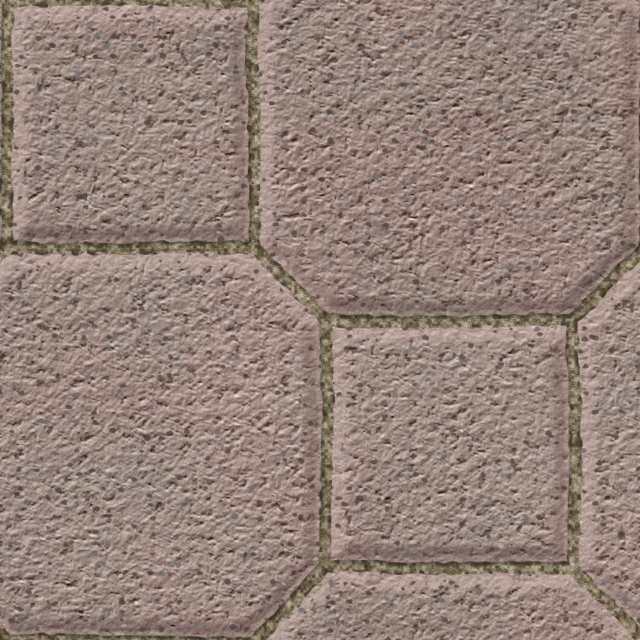
This texture is drawn by a WebGL 2 fragment shader. Its source:

```glsl
#version 300 es
precision highp float;

uniform vec2 u_resolution;
out vec4 fragColor;

#define ORIGIN vec2(0.703, 0.806)
#define SQUARE_HALF 0.193
#define JOINT_HALF 0.0095
#define BEVEL 0.032
#define LIGHT_DIR vec2(-0.45, 0.89)
#define GRAIN 0.62
#define STONE vec3(0.605, 0.532, 0.502)
#define LIT vec3(0.745, 0.655, 0.620)
#define SHADE vec3(0.435, 0.355, 0.335)
#define SAND vec3(0.520, 0.475, 0.385)
#define CRUMB vec3(0.230, 0.195, 0.150)

float hash(vec2 p) {
  return fract(sin(dot(p, vec2(127.1, 311.7))) * 43758.5453);
}

float noise(vec2 p) {
  vec2 i = floor(p), f = fract(p);
  f = f * f * (3.0 - 2.0 * f);
  return mix(mix(hash(i), hash(i + vec2(1, 0)), f.x),
             mix(hash(i + vec2(0, 1)), hash(i + vec2(1, 1)), f.x), f.y);
}

// Rough surface height, slightly stretched sideways
float roughness(vec2 p) {
  p += 0.006 * (noise(p * 60.0) - 0.5);
  p *= vec2(0.8, 1.0);
  return 0.45 * noise(p * 95.0) + 0.40 * noise(p * 175.0 + 7.3)
       + 0.25 * noise(p * 310.0 + 3.1);
}

// Stones 0 and 1 are octagons, 2 and 3 are the squares between them
float stoneDistance(vec2 p, int k) {
  vec2 offset = 0.5 * vec2(k & 1, (k == 1 || k == 2) ? 1 : 0);
  vec2 a = abs(fract(p - ORIGIN - offset + 0.5) - 0.5);
  float box = max(a.x, a.y);
  if (k > 1) return box - SQUARE_HALF;
  return max(box - (0.5 - SQUARE_HALF), (a.x + a.y - 0.5) * 0.7071);
}

vec2 outwardNormal(vec2 p, int k) {
  vec2 e = vec2(0.012, 0.0);
  vec2 g = vec2(stoneDistance(p + e.xy, k) - stoneDistance(p - e.xy, k),
                stoneDistance(p + e.yx, k) - stoneDistance(p - e.yx, k));
  return g / max(length(g), 1e-4);
}

// Scattered pits and coloured pebbles
vec3 addSpecks(vec3 color, vec2 p, float pixel) {
  for (int layer = 0; layer < 3; layer++) {
    float cells = 24.0 + 22.0 * float(layer);
    vec2 q = p * cells + float(layer) * 5.7;
    vec2 id = floor(q);
    float pick = hash(id + 9.1);
    vec2 center = 0.3 + 0.4 * vec2(hash(id + 2.3), hash(id + 4.9));
    vec2 d = (fract(q) - center) / cells;
    d += 0.003 * (vec2(noise(p * 190.0), noise(p * 190.0 + 31.0)) - 0.5);
    float radius = mix(0.0015, 0.0042, hash(id + 6.7));
    float mask = smoothstep(pixel, -pixel, length(d * vec2(0.8, 1.1)) - radius);
    vec3 tint = mix(vec3(0.30, 0.24, 0.22), vec3(0.40, 0.41, 0.43), step(0.94, pick));
    tint = mix(tint, vec3(0.76, 0.70, 0.66), step(0.975, pick));
    color = mix(color, tint, mask * step(0.80, pick) * 0.75);
  }
  return color;
}

void main() {
  vec2 p = gl_FragCoord.xy / min(u_resolution.x, u_resolution.y);
  float pixel = 1.0 / min(u_resolution.x, u_resolution.y);

  // Uneven outlines
  vec2 w = p + 0.007 * (vec2(noise(p * 11.0), noise(p * 11.0 + 40.0)) - 0.5)
             + 0.005 * (vec2(noise(p * 75.0), noise(p * 75.0 + 20.0)) - 0.5);
  int stone = 0;
  float d = 1.0;
  for (int k = 0; k < 4; k++) {
    float dk = stoneDistance(w, k);
    if (dk < d) { d = dk; stone = k; }
  }
  float edge = d + JOINT_HALF;
  float facing = dot(outwardNormal(p, stone), LIGHT_DIR);

  // Relief lit from the upper left
  float height = roughness(p);
  float relief = height - roughness(p + LIGHT_DIR * 0.0035);
  float fine = hash(floor(p * 512.0)) - 0.5;

  // Stone face with soft stains and a tint for each stone
  float stain = noise(p * 5.0) + 0.6 * noise(p * 17.0) - 0.8;
  vec3 color = STONE * (1.0 + 0.05 * stain);
  color += vec3(0.012, -0.004, -0.004) * (noise(p * 8.0 + 12.0) * 2.0 - 1.0);
  color += 0.02 * (hash(vec2(stone, 3.0)) - 0.5);

  // Bevel, then a pale worn lip
  float rim = smoothstep(-BEVEL, -BEVEL * 0.45, edge + 0.012 * (height - 0.55));
  vec3 bevel = mix(SHADE, LIT, smoothstep(-1.1, 0.75, facing));
  color = mix(color, bevel, rim * 0.72);
  float lip = smoothstep(-0.010, -0.004, edge);
  color = mix(color, LIT * 0.96, lip * 0.45);
  color += relief * GRAIN * mix(1.0, 0.55, rim) + fine * 0.05;
  color -= 0.16 * smoothstep(0.40, 0.22, height) * (1.0 - 0.5 * rim);
  color = addSpecks(color, p, pixel);

  // Sandy joint with dark crumbs and shade under the stone above
  float sandGrain = noise(p * 210.0) + 0.6 * noise(p * 120.0 + 8.0) - 0.8;
  vec3 joint = SAND + 0.34 * sandGrain + fine * 0.12;
  float shadow = smoothstep(0.2, -0.9, facing) * smoothstep(0.009, 0.0, edge);
  joint *= 1.0 - 0.35 * shadow;
  float crumbs = smoothstep(0.60, 0.78, noise(p * 85.0 + 15.0));
  joint = mix(joint, CRUMB, crumbs * smoothstep(0.011, 0.002, edge) * 0.8);
  color = mix(color, joint, smoothstep(-pixel, pixel, edge));

  fragColor = vec4(clamp(color, 0.0, 1.0), 1.0);
}
```
